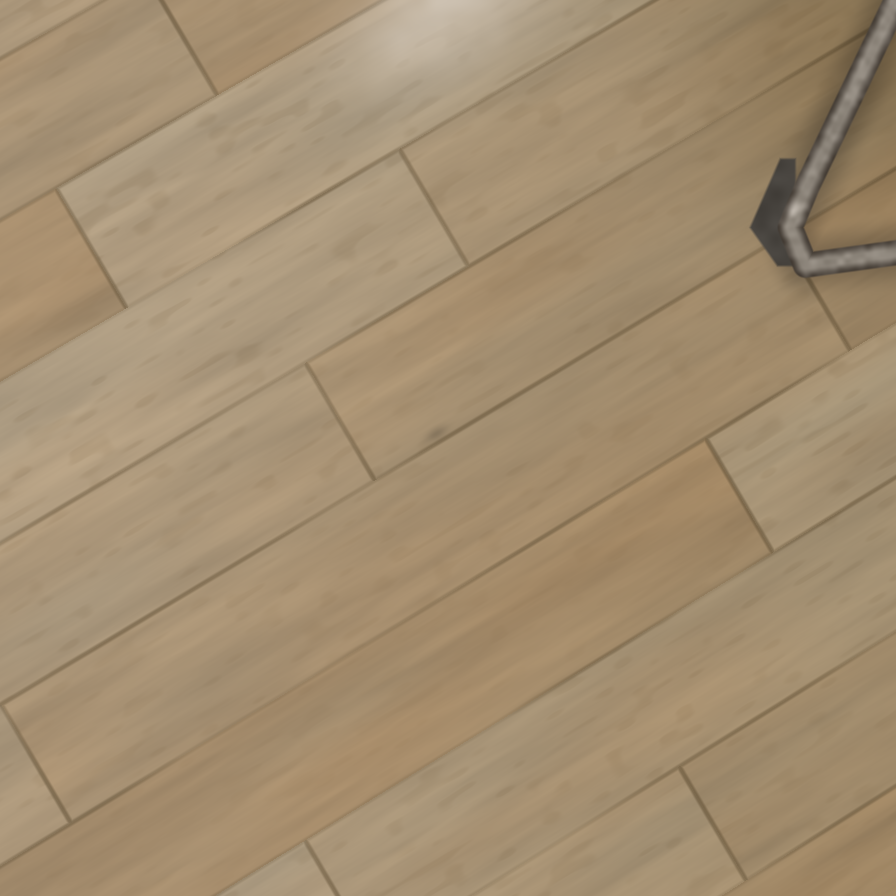
Write a three.js fragment shader that draws this texture.

```glsl
// Pale oak floor in slanted staggered planks, with a metal chair leg at the upper right.
varying vec2 vUv;

float hash(vec2 p) {
  vec3 q = fract(vec3(p.xyx) * 0.1031);
  q += dot(q, q.yzx + 33.33);
  return fract((q.x + q.y) * q.z);
}

float noise(vec2 p) {
  vec2 i = floor(p), f = fract(p);
  f = f * f * (3.0 - 2.0 * f);
  return mix(mix(hash(i), hash(i + vec2(1.0, 0.0)), f.x),
             mix(hash(i + vec2(0.0, 1.0)), hash(i + vec2(1.0)), f.x), f.y);
}

float fbm(vec2 p) {
  float sum = 0.0, weight = 0.5;
  for (int i = 0; i < 4; i++) {
    sum += weight * noise(p);
    p = p * 2.03 + 17.3;
    weight *= 0.5;
  }
  return sum;
}

float segment(vec2 p, vec2 a, vec2 b) {
  vec2 d = b - a;
  return length(p - a - d * clamp(dot(p - a, d) / dot(d, d), 0.0, 1.0));
}

// Position of the end joint in each row
float stagger(float row) {
  float slot = mod(row + 1.0, 8.0);
  vec4 joints = slot < 3.5 ? vec4(0.18, -0.061, 0.348, 0.103)
                           : vec4(0.719, 0.5, -0.211, 0.255);
  return dot(joints, vec4(equal(vec4(0.0, 1.0, 2.0, 3.0), vec4(mod(slot, 4.0)))));
}

vec3 planks(vec2 p) {
  // Rows narrow slightly with perspective
  float across = (0.754 - p.y + 0.575 * p.x) / (0.1803 - 0.008 * p.x);
  float row = floor(across);
  float end = (p.x + 0.588 * p.y - 0.588 - stagger(row)) / 1.18;
  float plank = floor(end);
  float along = dot(p, vec2(0.857, 0.515));

  // Tone of each plank
  float warmth = mod(row + plank, 4.0) / 3.0;
  vec3 wood = mix(vec3(0.667, 0.594, 0.487), vec3(0.637, 0.540, 0.415), warmth);

  // Long grain, fine streaks and short flecks
  vec2 grain = vec2(along, across) + 31.0 * vec2(hash(vec2(row, plank) + 20.0), row);
  float broad = fbm(grain * vec2(3.5, 4.5)) - 0.47;
  float streak = fbm(grain * vec2(9.0, 15.0) + 7.0) - 0.47;
  float fleck = smoothstep(0.66, 0.9, noise(grain * vec2(32.0, 17.0)));
  wood *= 1.0 + 0.17 * broad + 0.09 * streak;
  wood -= vec3(0.028, 0.03, 0.032) * fleck * (1.0 - 0.7 * warmth);
  wood += vec3(0.022, 0.0, -0.016) * (noise(grain * vec2(4.0, 3.0) + 50.0) - 0.5);

  // Soft seams and end joints, unevenly filled
  float seam = abs(fract(across + 0.5) - 0.5) * 0.1545;
  float joint = abs(fract(end + 0.5) - 0.5) * 1.017;
  float fill = noise(vec2(along * 7.0, floor(across + 0.5) * 5.0));
  float gap = (1.0 - smoothstep(0.0006, 0.0042, seam)) * mix(0.15, 0.65, fill);
  float jointFill = mix(0.4, 0.8, noise(p * 9.0 + 3.0));
  gap = max(gap, (1.0 - smoothstep(0.0008, 0.0045, joint)) * jointFill);
  return mix(wood, vec3(0.43, 0.36, 0.255), gap);
}

vec3 lighting(vec3 color, vec2 p) {
  color *= mix(vec3(1.025, 1.03, 1.04), vec3(0.97, 0.965, 0.94), smoothstep(0.1, 1.0, p.x));
  // Dim corner behind the leg
  color *= 1.0 - vec3(0.17, 0.19, 0.25) * smoothstep(0.36, 0.0, length(p - vec2(1.0, 0.98)));
  // Window glare at the top edge
  vec2 g = mat2(0.857, -0.515, 0.515, 0.857) * (p - vec2(0.495, 0.99));
  float glare = exp(-dot(g * g, vec2(75.0, 230.0)));
  return mix(color, vec3(0.84, 0.80, 0.75), glare * (0.58 + 0.22 * noise(p * 45.0)));
}

vec3 chairLeg(vec3 color, vec2 p) {
  // Bent tube
  float tube = segment(p, vec2(1.015, 1.03), vec2(0.901, 0.792));
  tube = min(tube, segment(p, vec2(0.901, 0.792), vec2(0.882, 0.746)));
  tube = min(tube, segment(p, vec2(0.882, 0.746), vec2(0.899, 0.704)));
  tube = min(tube, segment(p, vec2(0.899, 0.704), vec2(1.03, 0.722)));
  color *= 1.0 - 0.22 * smoothstep(0.045, 0.008, tube);

  // Rubber foot
  vec2 f = p - vec2(0.837, 0.746);
  float foot = max(dot(f, vec2(-0.916, 0.401)), dot(f, vec2(-0.814, -0.58)));
  foot = max(foot, max(p.x - 0.888, abs(p.y - 0.763) - 0.06));
  vec3 rubber = vec3(0.25, 0.235, 0.215) + 0.07 * noise(p * 60.0);
  color = mix(color, rubber, smoothstep(0.002, -0.002, foot));

  // Brushed metal with a worn highlight
  vec3 metal = mix(vec3(0.56, 0.53, 0.49), vec3(0.30, 0.27, 0.24), smoothstep(0.003, 0.014, tube));
  metal += 0.10 * (noise(p * 130.0) - 0.5);
  metal += 0.25 * smoothstep(0.022, 0.0, length(p - vec2(0.884, 0.762))) * noise(p * 90.0);
  return mix(color, metal, smoothstep(0.0155, 0.0125, tube));
}

void main() {
  vec3 color = lighting(planks(vUv), vUv);
  // Small dark knot
  vec2 k = mat2(0.857, -0.515, 0.515, 0.857) * (vUv - vec2(0.487, 0.516));
  color *= 1.0 - 0.16 * exp(-dot(k * k, vec2(6000.0, 26000.0)));
  gl_FragColor = vec4(chairLeg(color, vUv), 1.0);
}
```
